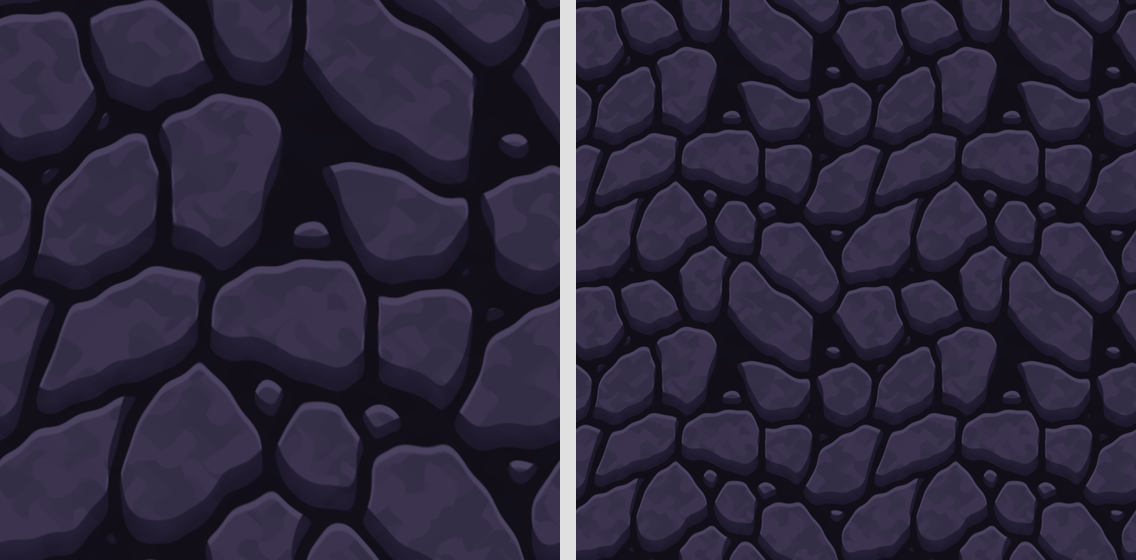
Left: one tile. Right: repeated 2 by 2.
A Shadertoy shader for this texture:

```glsl
// Dark violet cobblestones with pebbles, lit from above, on near-black ground.
// Stones are rounded cells of a wrapping weighted cellular pattern; shifting
// each cell vertically gives its front wall, top face and bright upper rim.

#define GRID 4.0          // stones per side, even so staggered rows wrap
#define JITTER 0.60       // scatter of stone centres, in cells
#define SIZE_SPREAD 0.25  // difference in stone weights
#define GAP 0.047         // half the ground between stones, in cells
#define ROUNDING 0.024    // softness of stone corners
#define WALL 0.17         // height of the front wall, in cells
#define RIM 0.052         // thickness of the upper highlight
#define EDGE 0.009        // edge smoothing, in cells
#define BLOTCHES 24.0     // mottling cells per side
#define PEBBLES 0.92      // chance of a pebble at a junction

const float TAU = 6.2831853;
const vec3 GROUND = vec3(0.067, 0.057, 0.097);
const vec3 WALL_LOW = vec3(0.115, 0.097, 0.170);
const vec3 WALL_HIGH = vec3(0.147, 0.125, 0.214);
const vec3 FACE_DARK = vec3(0.200, 0.178, 0.270);
const vec3 FACE_LIGHT = vec3(0.236, 0.200, 0.307);
const vec3 HIGHLIGHT = vec3(0.300, 0.267, 0.382);

const int SITES = 50;
vec3 sites[SITES];        // xy: centre, z: weight; odd entries are pebbles

vec3 hash3(vec2 cell, float period) {
    vec2 c = mod(cell, period) + 17.0;
    vec3 p = fract(c.xyx * vec3(0.1031, 0.1030, 0.0973));
    p += dot(p, p.yxz + 33.33);
    return fract((p.xxy + p.yzz) * p.zyx);
}

// Canvas position to cell units; wrapping waves bend rows and roughen outlines
vec2 toCells(vec2 uv) {
    vec2 t = TAU * uv;
    vec2 bend = sin(vec2(t.y + 0.7, t.x + 2.1));
    vec2 broad = sin(vec2(3.0 * t.y + 2.0 * t.x + 1.0, 4.0 * t.x - 2.0 * t.y + 2.6));
    vec2 fine = sin(vec2(9.0 * t.y - 5.0 * t.x, 11.0 * t.x + 6.0 * t.y + 4.0));
    return uv * GRID + vec2(0.16, 0.27) * bend + 0.035 * broad + 0.012 * fine;
}

vec3 stoneSite(vec2 cell) {
    vec3 h = hash3(cell, GRID);
    vec2 stagger = vec2(0.5 * mod(cell.y, 2.0), 0.0);
    return vec3(cell + 0.5 + stagger + (h.xy - 0.5) * JITTER, h.z * SIZE_SPREAD);
}

// A pebble lies between three stones, above or below a neighbouring pair
vec3 pebbleSite(vec2 cell) {
    vec3 h = hash3(cell + vec2(1.0, 2.0), GRID);
    vec2 third = cell + vec2(mod(cell.y, 2.0), h.x < 0.5 ? -1.0 : 1.0);
    vec2 middle = (stoneSite(cell).xy + stoneSite(cell + vec2(1.0, 0.0)).xy
                 + stoneSite(third).xy) / 3.0;
    return vec3(middle, h.y < PEBBLES ? -0.03 - 0.08 * h.z : -9.0);
}

// Fills the neighbourhood and returns the site that owns p
int findStone(vec2 p) {
    vec2 base = floor(p);
    float best = 1e3;
    int own = 0;
    for (int n = 0; n < SITES; n++) {
        int k = n / 2;
        vec2 cell = base + vec2(k % 5 - 2, k / 5 - 2);
        sites[n] = n % 2 == 0 ? stoneSite(cell) : pebbleSite(cell);
        vec2 d = p - sites[n].xy;
        float power = dot(d, d) - sites[n].z;
        if (power < best) { best = power; own = n; }
    }
    return own;
}

// Smooth maximum of the distances to all borders of one stone
float stoneDistance(vec2 p, int own) {
    vec3 a = sites[own];
    // Pebbles are also trimmed to a small disc
    float disc = length(p - a.xy) - 0.25 - a.z;
    float sum = own % 2 == 1 ? exp(disc / ROUNDING) : 0.0;
    for (int n = 0; n < SITES; n++) {
        if (n == own) continue;
        vec2 ab = sites[n].xy - a.xy;
        float len = length(ab);
        float d = dot(p - a.xy, ab) / len - 0.5 * (len + (a.z - sites[n].z) / len);
        sum += exp(d / ROUNDING);
    }
    return ROUNDING * log(sum) + GAP;
}

// Soft cellular blotches, 0 to 1
float mottle(vec2 uv) {
    vec2 p = uv * BLOTCHES + 0.35 * sin(TAU * uv.yx * vec2(13.0, 11.0));
    float tone = 0.0, total = 0.0;
    for (int k = 0; k < 9; k++) {
        vec2 cell = floor(p) + vec2(k % 3 - 1, k / 3 - 1);
        vec3 h = hash3(cell, BLOTCHES);
        float w = exp(-16.0 * length(p - cell - h.xy));
        tone += w * h.z;
        total += w;
    }
    return smoothstep(0.25, 0.75, tone / total);
}

void mainImage(out vec4 fragColor, in vec2 fragCoord) {
    vec2 uv = fragCoord / iResolution.xy;
    vec2 p = toCells(uv);
    int own = findStone(p);
    float wallHeight = own % 2 == 0 ? WALL : 0.5 * WALL;

    // Silhouette, top face and the distance just above this point
    float body = stoneDistance(p, own);
    float below = stoneDistance(toCells(uv - vec2(0.0, wallHeight / GRID)), own);
    float above = stoneDistance(toCells(uv + vec2(0.0, RIM / GRID)), own);
    float face = max(body, below);

    // Surface colours
    float blotch = mottle(uv);
    vec3 wall = mix(WALL_HIGH, WALL_LOW, smoothstep(-0.18, 0.0, body));
    wall *= 0.96 + 0.08 * blotch;
    vec3 top = mix(FACE_DARK, FACE_LIGHT, blotch);
    float rim = smoothstep(-0.014, 0.012, max(above, body + 0.014));
    top = mix(top, HIGHLIGHT, rim * 0.9);

    // Layers from ground to face
    vec3 color = GROUND * (0.97 + 0.06 * blotch);
    color = mix(color, wall, smoothstep(EDGE, -EDGE, body));
    color = mix(color, top, smoothstep(EDGE, -EDGE, face));
    fragColor = vec4(color, 1.0);
}
```
